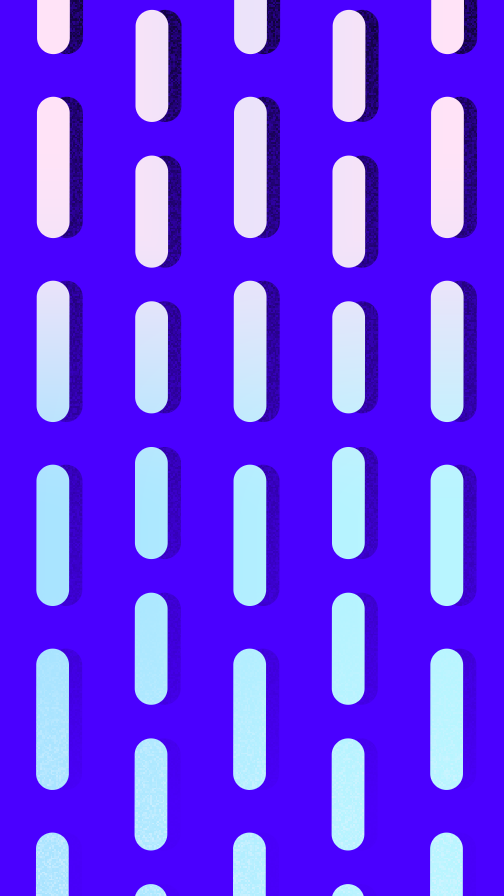
Reproduce this pattern procedurally as a Shadertoy shader.

```glsl
// Staggered columns of pastel capsules with grainy side shadows on vivid violet-blue.

const vec3 VIOLET = vec3(0.29, 0.0, 1.0);
const vec3 SHADOW = vec3(0.08, 0.01, 0.28);
const vec3 PINK   = vec3(1.0, 0.89, 0.97);
const vec3 LILAC  = vec3(0.91, 0.89, 0.98);
const vec3 SKY    = vec3(0.66, 0.89, 1.0);
const vec3 AQUA   = vec3(0.72, 0.96, 1.0);

// Lengths are in canvas widths.
const float COLUMN_STEP   = 0.1955;
const float FIRST_COLUMN  = 0.1038;
const float COLUMN_LEAN   = 0.0013;
const float RADIUS        = 0.0325;
const float SHADOW_OFFSET = 0.0262;
const float GRAIN_CELLS   = 288.0;

float hash21(vec2 p) {
    vec3 q = fract(vec3(p.xyx) * 0.1031);
    q += dot(q, q.yzx + 33.33);
    return fract((q.x + q.y) * q.z);
}

// Signed distance to an upright capsule centred at the origin.
float capsule(vec2 p, float halfCore, float radius) {
    p.y -= clamp(p.y, -halfCore, halfCore);
    return length(p) - radius;
}

float coverage(float dist, float pixel) {
    return clamp(0.5 - dist / pixel, 0.0, 1.0);
}

// Offset from the nearest repeat of a centre.
float repeatOffset(float x, float centre, float period) {
    return mod(x - centre + 0.5 * period, period) - 0.5 * period;
}

// Pink at the top, cooling to sky and aqua, with pale speckles low down.
vec3 capsuleColor(vec2 uv, float grain) {
    float centreFade = 1.0 - smoothstep(0.0, 0.42, abs(uv.x - 0.5));
    vec3 warm = mix(PINK, LILAC, max(centreFade, 1.0 - smoothstep(0.62, 0.85, uv.y)) * 0.85);
    vec3 cool = mix(SKY, AQUA, smoothstep(0.0, 0.85, uv.x));
    vec3 color = mix(cool, warm, smoothstep(0.42, 0.74, uv.y));
    float speckle = 1.0 - smoothstep(0.05, 0.36, uv.y);
    return mix(color, vec3(0.88, 0.95, 1.0), speckle * grain * grain * 0.6);
}

// Dark at the top, dissolving into the ground below.
vec3 shadowColor(float height, float grain) {
    float strength = clamp(0.95 * height - 0.07, 0.03, 1.0);
    return mix(VIOLET, SHADOW, strength * (1.0 + 0.55 * (grain - 0.5)));
}

void mainImage(out vec4 fragColor, in vec2 fragCoord) {
    vec2 uv = fragCoord / iResolution.xy;
    vec2 p = fragCoord / iResolution.x;
    float pixel = 1.0 / iResolution.x;
    float grain = hash21(floor(p * GRAIN_CELLS));

    // Long and short capsules alternate by column.
    float x = p.x - FIRST_COLUMN - COLUMN_LEAN * p.y;
    float column = floor(x / COLUMN_STEP + 0.5);
    bool isShort = mod(column, 2.0) > 0.5;
    float period   = isShort ? 0.2891 : 0.365;
    float centre   = isShort ? 1.647  : 1.4456;
    float halfCore = isShort ? 0.0787 : 0.1077;
    vec2 cell = vec2(x - column * COLUMN_STEP, repeatOffset(p.y, centre, period));

    // Shadow first, then the capsule face.
    float shade = capsule(cell - vec2(SHADOW_OFFSET, 0.0), halfCore, RADIUS);
    float face = capsule(cell, halfCore, RADIUS);
    vec3 color = mix(VIOLET, shadowColor(uv.y, grain), coverage(shade, pixel));
    color = mix(color, capsuleColor(uv, grain), coverage(face, pixel));
    fragColor = vec4(color, 1.0);
}
```
